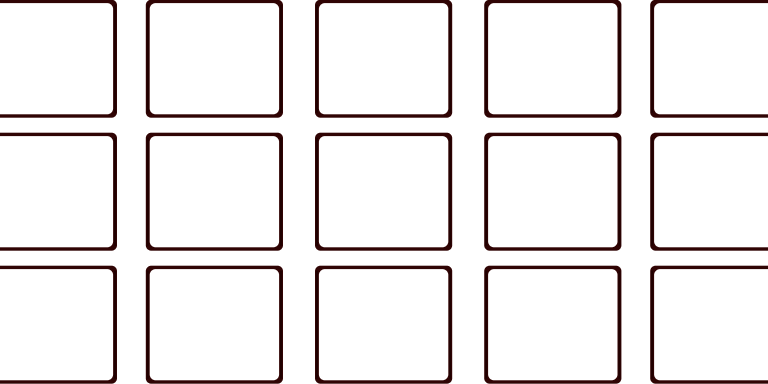
Give the GLSL for this pattern, as a WebGL 1 fragment shader.

```glsl
precision highp float;
// Grid of dark maroon rounded frames on white: three rows of five columns,
// the outer columns cut by the canvas edge. Each frame is an outer rounded box
// minus an inner one, on a canvas scaled to 384 units in height.

uniform vec2 u_resolution;

float roundedBox(vec2 p, vec2 halfSize, float radius) {
  vec2 q = abs(p) - halfSize + radius;
  return length(max(q, 0.0)) + min(max(q.x, q.y), 0.0) - radius;
}

float coverage(float dist, float pixel) {
  return clamp(0.5 - dist / pixel, 0.0, 1.0);
}

void main() {
  float pixel = 384.0 / u_resolution.y;
  vec2 p = (gl_FragCoord.xy - 0.5 * u_resolution) * pixel + vec2(0.4, -0.3);

  // Nearest frame; the outermost columns sit slightly closer in
  vec2 pitch = vec2(169.2, 133.0);
  vec2 cell = clamp(floor(p / pitch + 0.5), vec2(-2.0, -1.0), vec2(2.0, 1.0));
  vec2 center = cell * pitch;
  center.x -= sign(cell.x) * max(abs(cell.x) - 1.0, 0.0) * 3.2;
  vec2 local = p - center;

  // Border, a little thicker on the sides than at top and bottom
  vec2 halfSize = vec2(68.6, 59.0);
  float outer = roundedBox(local, halfSize, 5.5);
  float inner = roundedBox(local, halfSize - vec2(3.9, 3.4), 6.0);
  float border = coverage(max(outer, -inner), pixel);

  // Darker core along the upright sides
  float core = coverage(abs(abs(local.x) - 66.6) - 1.0, pixel);
  core *= coverage(abs(local.y) - 54.0, pixel);
  vec3 ink = mix(vec3(0.19, 0.015, 0.015), vec3(0.13, 0.0, 0.0), core);

  gl_FragColor = vec4(mix(vec3(1.0), ink, border), 1.0);
}
```
